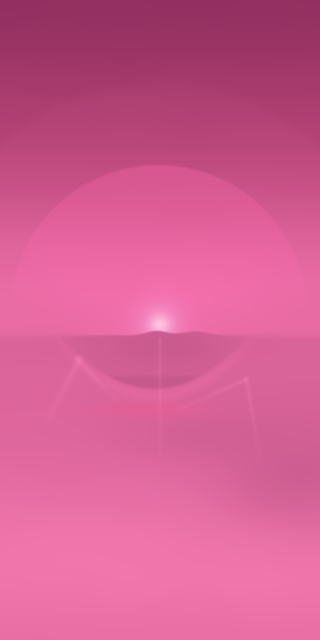
Write a WebGL 2 fragment shader that draws this background.

```glsl
#version 300 es
precision highp float;

uniform vec2 u_resolution;
out vec4 outColor;

// Canvas units: x spans 0..1, y spans 0..2
const vec3 SKY_TOP = vec3(0.58, 0.19, 0.38);
const vec3 SKY_MID = vec3(0.71, 0.26, 0.46);
const vec3 SKY_LOW = vec3(0.91, 0.42, 0.64);
const vec3 DOME_TOP = vec3(0.84, 0.34, 0.56);
const vec3 DOME_LOW = vec3(0.95, 0.43, 0.67);
const vec3 GROUND_FAR = vec3(0.85, 0.39, 0.60);
const vec3 GROUND_NEAR = vec3(0.94, 0.46, 0.67);
const vec3 SHADE = vec3(0.73, 0.32, 0.51);
const vec3 ROSE = vec3(0.91, 0.37, 0.58);
const vec3 SUN_HALO = vec3(0.96, 0.60, 0.82);
const vec3 SUN_CORE = vec3(1.00, 0.80, 0.89);

const vec2 DOME_CENTER = vec2(0.495, 1.020);
const float DOME_RADIUS = 0.464;
const vec2 SUN = vec2(0.500, 0.985);
const float HORIZON = 0.952;
const float BOWL_BOTTOM = 0.784;
const float BOWL_CURVE = 1.9;
const float WATERLINE = 0.824;
const float GRAIN = 0.006;

float hash(vec2 p) {
    return fract(sin(dot(p, vec2(127.1, 311.7))) * 43758.5);
}

float noise(vec2 p) {
    vec2 i = floor(p);
    vec2 f = fract(p);
    f = f * f * (3.0 - 2.0 * f);
    return mix(mix(hash(i), hash(i + vec2(1, 0)), f.x),
               mix(hash(i + vec2(0, 1)), hash(i + 1.0), f.x), f.y);
}

// Gaussian blob with separate radii
float blob(vec2 p, vec2 center, vec2 radius) {
    vec2 d = (p - center) / radius;
    return exp(-dot(d, d));
}

// Soft thin line from a to b
float streak(vec2 p, vec2 a, vec2 b, float width) {
    vec2 ab = b - a;
    float t = clamp(dot(p - a, ab) / dot(ab, ab), 0.0, 1.0);
    float d = length(p - a - t * ab) / width;
    return exp(-d * d) * (1.0 - 0.7 * t);
}

vec3 drawSky(vec2 p) {
    // Backdrop, with faint rings around the dome
    float r = length(p - DOME_CENTER);
    vec3 col = mix(SKY_MID, SKY_TOP, smoothstep(1.50, 2.0, p.y));
    col = mix(SKY_LOW, col, smoothstep(1.08, 1.62, p.y));
    col += 0.012 * smoothstep(0.74, 0.70, r) * smoothstep(1.2, 1.5, p.y);

    // Dome, melting into the backdrop at the sides
    vec3 dome = mix(DOME_LOW, DOME_TOP, smoothstep(1.05, 1.50, p.y));
    float inside = smoothstep(0.006, -0.006, r - DOME_RADIUS);
    col = mix(col, dome, inside * smoothstep(0.98, 1.30, p.y + 0.5 * (DOME_RADIUS - r)));

    // Sun
    float d = length(p - SUN);
    col = mix(col, SUN_HALO, 0.75 * exp(-pow(d / 0.07, 2.0)));
    return mix(col, SUN_CORE, 0.85 * exp(-pow(d / 0.03, 2.0)));
}

vec3 drawGround(vec2 p) {
    float dx = p.x - 0.482;
    float bowl = p.y - BOWL_BOTTOM - BOWL_CURVE * dx * dx;

    vec3 col = mix(GROUND_NEAR, GROUND_FAR, smoothstep(0.25, 0.72, p.y));
    col -= 0.025 * smoothstep(0.22, 0.0, p.y);
    col = mix(col, SKY_LOW, 0.30 * blob(p, vec2(0.05, 0.70), vec2(0.35, 0.22)));

    // Shadow on the right and below the bowl
    col = mix(col, SHADE, 0.50 * blob(p, vec2(0.95, 0.50), vec2(0.28, 0.17)));
    col = mix(col, SHADE, 0.22 * blob(p, vec2(0.60, 0.64), vec2(0.20, 0.07)));

    // Bowl interior, its dark crescent and its bright rim
    float inBowl = smoothstep(-0.006, 0.008, bowl);
    float fade = smoothstep(0.40, 0.12, abs(dx));
    col = mix(col, SHADE, 0.28 * inBowl * fade);
    col = mix(col, SHADE, 0.30 * blob(p, vec2(0.49, 0.92), vec2(0.16, 0.06)));
    col = mix(col, SHADE, 0.50 * inBowl * smoothstep(WATERLINE + 0.01, WATERLINE - 0.01, p.y));
    col = mix(col, SKY_LOW, 0.55 * fade * exp(-pow((bowl + 0.022) / 0.02, 2.0)));
    col = mix(col, ROSE, 0.75 * blob(p, vec2(0.46, 0.722), vec2(0.17, 0.022)));

    // Faint reflections
    float lines = streak(p, vec2(0.77, 0.815), vec2(0.81, 0.58), 0.007)
                + streak(p, vec2(0.77, 0.815), vec2(0.56, 0.72), 0.007)
                + streak(p, vec2(0.25, 0.88), vec2(0.15, 0.69), 0.010)
                + streak(p, vec2(0.24, 0.88), vec2(0.36, 0.75), 0.008)
                + streak(p, vec2(0.50, 0.94), vec2(0.50, 0.58), 0.006);
    return col + vec3(0.035) * lines;
}

void main() {
    vec2 p = gl_FragCoord.xy / u_resolution * vec2(1.0, 2.0);

    // Two low hills on a horizon that blurs toward the sides
    float hills = 0.014 * blob(p, vec2(0.49, p.y), vec2(0.045, 1.0))
                + 0.012 * blob(p, vec2(0.61, p.y), vec2(0.055, 1.0));
    float blur = mix(0.005, 0.025, smoothstep(0.15, 0.45, abs(p.x - 0.5)));
    float ground = smoothstep(blur, -blur, p.y - HORIZON - hills);

    vec3 col = mix(drawSky(p), drawGround(p), ground);
    col += GRAIN * (noise(p * vec2(5.0, 12.0)) - 0.5);
    outColor = vec4(clamp(col, 0.0, 1.0), 1.0);
}
```
